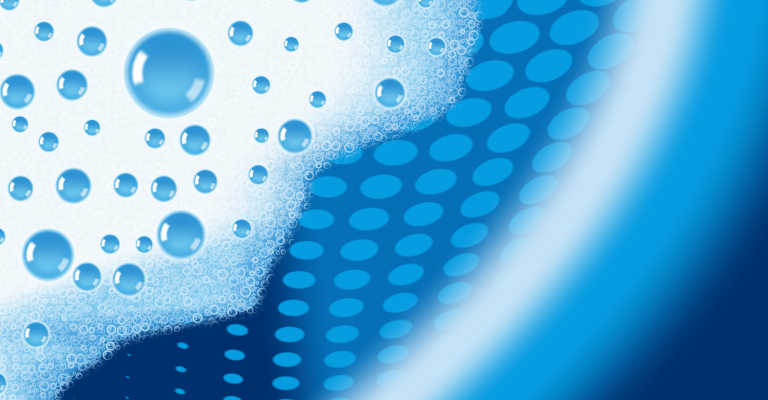
Write a Shadertoy shader that draws this background.

```glsl
// Bubbly foam in the upper left over a blue field of tilted halftone dots,
// crossed by a curved beam of light. Shapes come from curves, a warped dot
// lattice and hashed bubble grids, layered from back to front.
#define NAVY vec3(0.0, 0.19, 0.43)
#define BLUE vec3(0.02, 0.44, 0.72)
#define CYAN vec3(0.02, 0.61, 0.88)
#define GLOW vec3(0.80, 0.90, 0.97)
#define FOAM_WHITE vec3(0.96, 0.985, 1.0)
#define BUBBLE_CELL 0.12
#define FROTH_SCALE 42.0
// Large bubbles: centre and radius
#define BUBBLE_MAIN vec3(0.4225, 0.8175, 0.113)
#define BUBBLE_LEFT vec3(0.12, 0.3625, 0.066)
#define BUBBLE_LOW vec3(0.4525, 0.4125, 0.062)
#define BUBBLE_RIM vec3(0.975, 0.7675, 0.039)

float hash(vec2 p) { return fract(sin(dot(p, vec2(127.1, 311.7))) * 43758.5453); }
vec2 hash2(vec2 p) { return vec2(hash(p), hash(p + 19.3)); }

// Right border of the foam and of its white core at a given height
float foamBorder(float y) {
    return 0.15 + 0.16 * smoothstep(0.0, 0.16, y) + 0.34 * smoothstep(0.13, 0.24, y)
         + 0.13 * smoothstep(0.22, 0.55, y) + 0.37 * smoothstep(0.54, 0.76, y)
         + 0.05 * smoothstep(0.72, 0.95, y);
}
float coreBorder(float y) {
    return -0.1 + 0.72 * smoothstep(0.15, 0.5, y) + 0.3 * smoothstep(0.5, 0.85, y);
}
// Approximate distance into the foam
float foamDepth(vec2 p) {
    float slope = (foamBorder(p.y + 0.01) - foamBorder(p.y - 0.01)) / 0.02;
    return (foamBorder(p.y) - p.x) / sqrt(1.0 + slope * slope);
}

// Lattice of ellipses, bent along x and growing upward
float halftone(vec2 p, float px) {
    float k = round((p.x - 0.978 - 0.375 * p.y * p.y) / 0.132);
    float lift = 0.055 + 0.0185 * k + 0.006 * k * k;
    float a = 0.0573, b = 0.00183;
    float n = round((sqrt(max(a * a + 4.0 * b * (p.y - lift), 0.0)) - a) / (2.0 * b));
    float y = lift + a * n + b * n * n;
    vec2 q = p - vec2(0.978 + 0.375 * y * y + 0.132 * k, y);
    float tilt = 0.13 * (k + 2.0), c = cos(tilt), s = sin(tilt);
    q = vec2(c * q.x + s * q.y, c * q.y - s * q.x);
    float rx = (0.036 + 0.03 * y) * smoothstep(-5.9, -1.0, k) + 0.0005;
    float ry = rx * (0.5 + 0.12 * y);
    float d = (length(q / vec2(rx, ry)) - 1.0) * ry;
    return 1.0 - smoothstep(-px, px, d);
}

// Beam profile across a curved ridge, over the dotted field
vec3 backdrop(vec2 p, float px) {
    float ridge = 0.99 + 1.13 * p.y - 0.46 * p.y * p.y;
    float d = (p.x - ridge) / mix(1.25, 0.95, p.y);
    vec3 field = mix(NAVY, BLUE, smoothstep(0.66, 0.86, p.x + 0.1 * p.y));
    field = mix(field, CYAN, halftone(p, px));
    vec3 outer = mix(CYAN, NAVY, smoothstep(0.23, 0.5, d));
    vec3 col = mix(field, outer, smoothstep(-0.06, 0.06, d));
    float light = smoothstep(-0.2, -0.01, d) * (1.0 - smoothstep(0.02, 0.19, d));
    return mix(col, GLOW, 0.96 * light);
}

// Packed tiny rings
float froth(vec2 p) {
    vec2 id = floor(p);
    float s = 0.0;
    for (int j = -1; j <= 1; j++)
    for (int i = -1; i <= 1; i++) {
        vec2 cell = id + vec2(i, j);
        vec2 q = p - cell - 0.2 - 0.6 * hash2(cell);
        float r = mix(0.2, 0.5, hash(cell + 7.7)), d = length(q);
        float ring = 1.0 - smoothstep(0.02, 0.17, abs(d - r));
        float glint = 1.0 - smoothstep(0.05, 0.2, length(q - r * vec2(-0.4, 0.4)));
        s = max(s, max(ring * mix(0.45, 1.0, hash(cell + 3.1)), 0.8 * glint));
    }
    return s;
}

// Glossy sphere with a pale rim and two curved highlights
vec3 bubble(vec3 col, vec2 p, vec3 ball, float px) {
    vec2 q = (p - ball.xy) / ball.z;
    float d = length(q), aa = px / ball.z;
    vec2 dir = q / max(d, 0.001);
    vec3 body = mix(vec3(0.45, 0.80, 0.94), vec3(0.14, 0.53, 0.80), smoothstep(-0.7, 0.9, q.y));
    body = mix(body, vec3(0.20, 0.62, 0.86), 0.6 * smoothstep(0.3, 0.85, d));
    body = mix(body, vec3(0.72, 0.89, 0.97), smoothstep(0.82, 1.0, d));
    float band = 1.0 - smoothstep(0.06, 0.14 + aa, abs(d - 0.7));
    float shine = band * smoothstep(0.82, 0.93, dot(dir, vec2(-0.98, 0.17)));
    shine += 0.6 * band * smoothstep(0.9, 0.98, dot(dir, vec2(0.85, -0.53)));
    body = mix(body, vec3(1.0), min(shine, 1.0));
    col = mix(col, FOAM_WHITE, 0.5 * (1.0 - smoothstep(1.0, 1.2, d)));
    return mix(col, body, 1.0 - smoothstep(1.0 - aa, 1.0 + aa, d));
}
float gap(vec2 c, vec3 ball) { return length(c - ball.xy) - ball.z; }

void mainImage(out vec4 fragColor, in vec2 fragCoord) {
    vec2 p = fragCoord / iResolution.y;
    float px = 1.0 / iResolution.y;
    vec3 col = backdrop(p, px);

    // Foam: blue froth at the border, white in the core
    float rings = max(froth(p * FROTH_SCALE), 0.7 * froth(p * FROTH_SCALE * 1.6 + 31.0));
    float depth = foamDepth(p);
    float core = smoothstep(-0.2, 0.1, coreBorder(p.y) - p.x);
    vec3 foam = mix(vec3(0.22, 0.60, 0.85), vec3(0.52, 0.79, 0.93), smoothstep(0.0, 0.13, depth));
    foam = mix(foam, vec3(0.93, 0.97, 1.0), 0.65 * rings);
    foam = mix(foam, FOAM_WHITE - 0.025 * (1.0 - rings), core);
    col = mix(col, foam, smoothstep(-0.012, 0.022, depth + 0.014 * (rings - 0.5)));

    // Scattered bubbles, one per cell of a staggered grid
    float row = floor(p.y / BUBBLE_CELL);
    float shift = hash(vec2(row, 4.0));
    vec2 id = vec2(floor(p.x / BUBBLE_CELL + shift), row);
    float size = mix(0.16, 0.40, pow(hash(id + 5.3), 1.6));
    vec2 c = (id + 0.5 + (hash2(id) - 0.5) * (1.0 - 2.2 * size) - vec2(shift, 0.0)) * BUBBLE_CELL;
    float r = size * BUBBLE_CELL;
    float room = min(min(gap(c, BUBBLE_MAIN), gap(c, BUBBLE_LEFT)), min(gap(c, BUBBLE_LOW), gap(c, BUBBLE_RIM)));
    bool inside = foamDepth(c) > r + 0.02 && coreBorder(c.y) - c.x > -0.25;
    if (inside && room > r * 1.1) col = bubble(col, p, vec3(c, r), px);

    // Large bubbles
    col = bubble(col, p, BUBBLE_MAIN, px);
    col = bubble(col, p, BUBBLE_LEFT, px);
    col = bubble(col, p, BUBBLE_LOW, px);
    col = bubble(col, p, BUBBLE_RIM, px);
    fragColor = vec4(col, 1.0);
}
```
